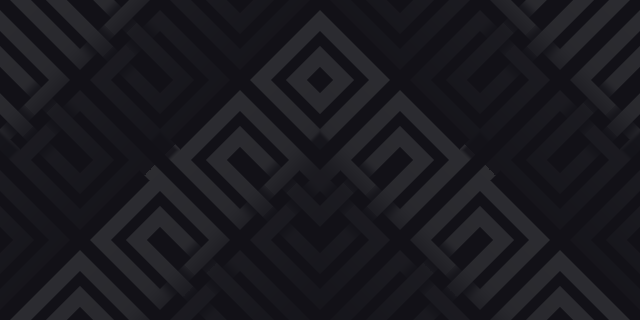
This background is drawn by a Shadertoy shader. Its source:

```glsl
// Dark woven lattice of nested diamond ribbons, mirrored about the centre line.

#define INNER 0.148        // centre of the inner ribbon, in tiles
#define OUTER 0.372        // centre of the outer ribbon, in tiles
#define HALF_WIDTH 0.0654  // half the ribbon width, in tiles
#define SHADOW_REACH 0.19  // how far shade spreads from a crossing
#define SHADOW_FLOOR 0.22  // light left under a crossing
#define BASE_COLOR vec3(0.070, 0.068, 0.092)
#define RIBBON_COLOR vec3(0.172, 0.172, 0.190)

// Smooth coverage of a ribbon whose middle lies at the given distance.
float ribbon(float distance, float middle, float pixel) {
    return clamp(0.5 + (HALF_WIDTH - abs(distance - middle)) / pixel, 0.0, 1.0);
}

// Soft shade on a ribbon that passes below another.
float underShade(float distance) {
    return mix(SHADOW_FLOOR, 1.0,
               smoothstep(HALF_WIDTH, SHADOW_REACH, abs(distance)));
}

// Bright and dim diagonal rows alternate, each fading down its slope.
float rowLight(float row) {
    float t = mod(row + 0.5, 2.0);
    float light = 1.0 - 0.18 * t;
    light *= mix(1.0, 0.42, smoothstep(0.72, 1.08, t));
    return light * mix(1.0, 0.55, smoothstep(1.1, 2.0, t));
}

void mainImage(out vec4 fragColor, in vec2 fragCoord) {
    vec2 p = (fragCoord - 0.5 * iResolution.xy) / iResolution.y;
    float pixel = 2.83 / iResolution.y;

    // Mirrored coordinates, turned by 45 degrees into square tiles.
    float x = -abs(p.x);
    float y = 0.25 - p.y;
    vec2 grid = 2.0 * vec2(x + y, x - y);
    vec2 tile = floor(grid + 0.5);
    vec2 local = grid - tile;
    vec2 away = abs(local);
    float square = max(away.x, away.y);

    // Neighbouring tiles open towards each other in pairs.
    float side = mod(tile.x, 2.0) < 0.5 ? 1.0 : -1.0;
    float opening = local.x * side;

    // Outer rings, joined across the corners of the middle row.
    float ring = ribbon(square, OUTER, pixel);
    float middleRow = step(abs(y - 0.25), 0.12);
    float bridge = ribbon(away.y, OUTER, pixel) * step(OUTER, away.x);
    ring = max(ring, bridge * middleRow);

    // Inner loops with two arms reaching into the paired tile.
    float loopDistance = opening > 0.0 ? away.y : square;
    float arm = ribbon(loopDistance, INNER, pixel);

    // Weave: each arm alternates over and under the rings.
    bool armOnTop = local.y * side < 0.0;
    float ringLight = 1.0;
    float armLight = 1.0;
    if (armOnTop) {
        if (opening > 0.25) ringLight = underShade(away.y - INNER);
    } else {
        armLight = underShade(opening - OUTER);
    }
    float light = armOnTop
        ? mix(ring * ringLight, armLight, arm)
        : mix(arm * armLight, ringLight, ring);

    // Diamond shade where ribbons meet above the middle row.
    float cornerX = abs(x - 0.5 * floor(x / 0.5 + 0.5));
    float corner = cornerX + abs(y - 0.219);
    light *= mix(0.22, 1.0, smoothstep(0.045, 0.068, corner));

    light *= rowLight(grid.x);
    fragColor = vec4(mix(BASE_COLOR, RIBBON_COLOR, light), 1.0);
}
```
